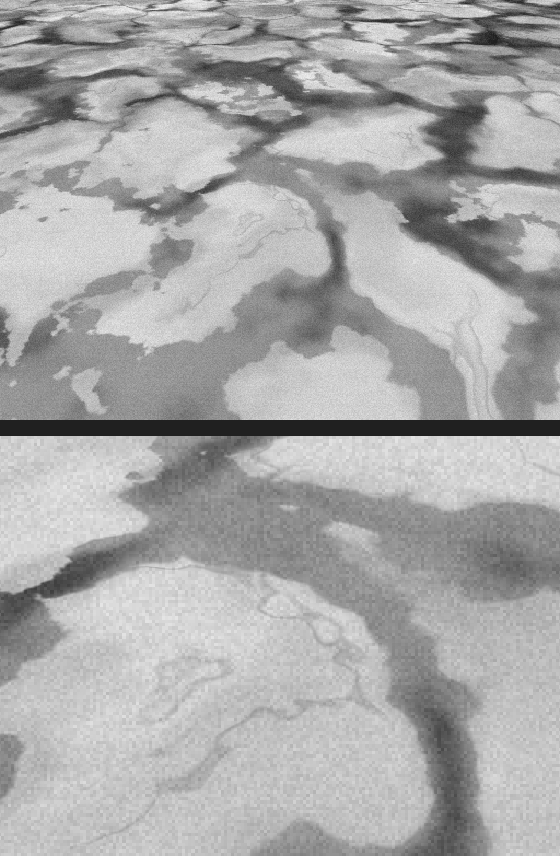
Top: the whole. Bottom: its middle third, enlarged.
A WebGL 2 fragment shader for this texture:

```glsl
#version 300 es
precision highp float;
// Pale plates split by dark, ragged channels on a receding plane.
// Warped Voronoi borders give the channels; fractal noise frays their edges,
// adds faint cracks and streaked haze toward the horizon, under fine grain.
uniform vec2 u_resolution;
out vec4 fragColor;

float hash(vec2 p) {
    vec3 v = fract(p.xyx * vec3(0.1031, 0.1030, 0.0973));
    v += dot(v, v.yzx + 33.33);
    return fract((v.x + v.y) * v.z);
}

float noise(vec2 p) {
    vec2 cell = floor(p);
    vec2 t = fract(p);
    t = t * t * (3.0 - 2.0 * t);
    float low = mix(hash(cell), hash(cell + vec2(1, 0)), t.x);
    float high = mix(hash(cell + vec2(0, 1)), hash(cell + vec2(1, 1)), t.x);
    return mix(low, high, t.y);
}

float fbm(vec2 p) {
    float sum = 0.0;
    float weight = 0.516;
    for (int i = 0; i < 5; i++) {
        sum += weight * noise(p);
        p = mat2(1.6, 1.2, -1.2, 1.6) * p + 17.3;
        weight *= 0.5;
    }
    return sum;
}

// Difference of the two nearest seed distances: zero on cell borders.
float borderField(vec2 p) {
    vec2 cell = floor(p);
    float nearest = 9.0;
    float second = 9.0;
    for (int y = -1; y <= 1; y++) {
        for (int x = -1; x <= 1; x++) {
            vec2 id = cell + vec2(x, y);
            vec2 seed = id + 0.1 + 0.8 * vec2(hash(id + 41.0), hash(id + 87.0));
            float dist = distance(p, seed);
            second = min(second, max(nearest, dist));
            nearest = min(nearest, dist);
        }
    }
    return second - nearest;
}

void main() {
    vec2 uv = gl_FragCoord.xy / u_resolution.y;
    float far = smoothstep(0.25, 0.95, uv.y);

    // Receding plane and its warp
    float depth = 1.0 / (1.23 - uv.y);
    vec2 plane = vec2((uv.x - 0.667) * 1.65, 2.0) * depth + vec2(20.0, 11.0);
    vec2 warp = vec2(fbm(plane * 1.4 + 3.0), fbm(plane * 1.4 + 61.0)) - 0.5;
    vec2 ground = plane + 1.1 * warp;

    // Channels of varying width with frayed borders
    float border = borderField(ground);
    float width = 0.03 + (0.25 + 0.1 * far) * smoothstep(0.33, 0.66, fbm(plane * 0.8 + 7.0));
    float frayZone = smoothstep(0.46, 0.64, fbm(plane * 1.1 + 30.0));
    float fray = mix(0.22, 1.1, frayZone) * (1.0 - 0.7 * smoothstep(0.7, 1.0, uv.y));
    float inside = width - border;
    float ragged = inside + fray * (fbm(plane * vec2(8.0, 9.0) + 50.0) - 0.5);
    float soft = 0.02 + 0.7 * fwidth(ragged);
    float channel = smoothstep(-soft, soft, ragged);

    // Plates: soft shading, haze and thin cracks
    float cloud = fbm(ground * vec2(1.6, 2.2) + 90.0);
    float plate = 0.825 + 0.08 * (fbm(plane * 2.5 + 12.0) - 0.5);
    plate -= mix(0.05, 0.2, far) * smoothstep(0.42, 0.72, cloud);
    plate -= 0.09 * smoothstep(-0.16, 0.04, inside);
    float crack = abs(fbm(ground * 1.7 + 140.0) - 0.5);
    float crackZone = smoothstep(0.4, 0.62, fbm(plane * 1.8 + 73.0));
    plate -= 0.1 * crackZone * smoothstep(0.022, 0.0, crack);

    // Channel floor: mottled grey with deep cores
    float blotch = smoothstep(0.32, 0.66, fbm(plane * 2.0 + 25.0));
    float core = smoothstep(-0.03, 0.22, inside);
    float bed = 0.57 - 0.27 * core * blotch + 0.12 * (fbm(plane * 6.0 + 4.0) - 0.5);
    bed -= 0.05 * far * core;
    float tone = mix(plate, bed, channel * 0.95);

    // Slanted streaks near the horizon
    vec2 slant = vec2(uv.x * 4.0 + uv.y * 2.0, uv.y * 19.0 - uv.x * 2.5);
    float streak = fbm(slant + 2.5 * warp) - 0.5;
    tone += 0.5 * streak * smoothstep(0.55, 1.0, uv.y);
    tone -= 0.07 * smoothstep(0.8, 1.0, uv.y);

    // Fine grain with faint horizontal lines
    vec2 grainCell = floor(uv * 384.0);
    float grain = hash(grainCell + 5.0) + hash(grainCell + 311.0) - 1.0;
    float line = hash(vec2(grainCell.y, 9.0)) - 0.5;
    tone += 0.06 * grain + 0.012 * line;

    fragColor = vec4(vec3(clamp(tone, 0.12, 0.93)), 1.0);
}
```
